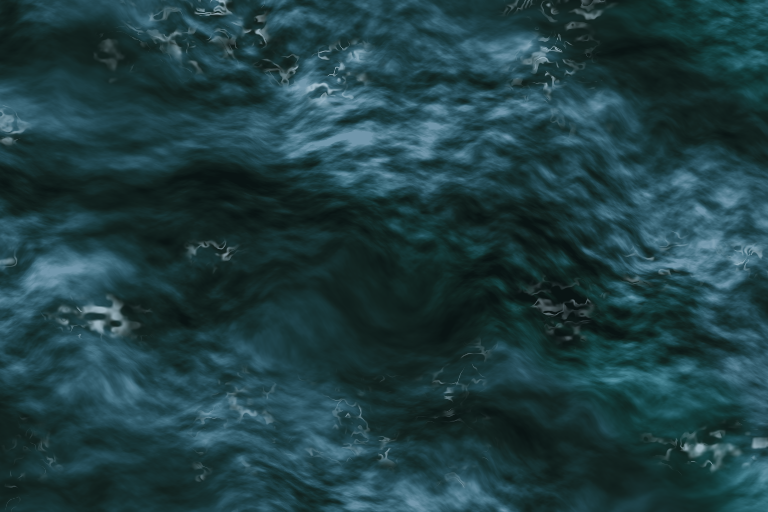
Write a WebGL 1 fragment shader that draws this texture.

```glsl
precision highp float;
// Dark teal open sea seen from above: slanted swells under a soft sheen,
// stretched noise for waves and wind ripples, and torn threads of foam.
// Every layer adds to one tone value, which a colour ramp turns into water.

uniform vec2 u_resolution;

#define SWELL_PERIOD 0.88
#define SWELL_SLANT 0.70
#define SWELL_GAIN 0.62
#define CLOUD_GAIN 2.1
#define WAVE_GAIN 1.9
#define RIPPLE_GAIN 1.75
#define WAVE_SCALE vec2(3.6, 15.0)
#define RIPPLE_SCALE vec2(24.0, 62.0)
#define FOAM_SCALE vec2(11.0, 19.0)
#define FOAM_GAIN 0.85
#define TONE_SHIFT 0.0

const vec3 BLACK_WATER = vec3(0.035, 0.080, 0.078);
const vec3 ABYSS = vec3(0.07, 0.14, 0.13);
const vec3 DEEP = vec3(0.09, 0.21, 0.22);
const vec3 TEAL = vec3(0.13, 0.28, 0.32);
const vec3 STEEL = vec3(0.19, 0.36, 0.42);
const vec3 SHEEN = vec3(0.28, 0.46, 0.53);
const vec3 GLINT = vec3(0.44, 0.59, 0.67);
const vec3 FOAM = vec3(0.70, 0.79, 0.84);
const vec3 GREEN_GLOW = vec3(-0.025, 0.035, 0.020);
const mat2 TURN = mat2(0.8, 0.6, -0.6, 0.8);

float hash(vec2 p) {
  return fract(sin(dot(p, vec2(127.1, 311.7))) * 43758.5453);
}

// Smooth value noise from -1 to 1
float noise(vec2 p) {
  vec2 cell = floor(p);
  vec2 f = fract(p);
  f = f * f * (3.0 - 2.0 * f);
  float low = mix(hash(cell), hash(cell + vec2(1.0, 0.0)), f.x);
  float high = mix(hash(cell + vec2(0.0, 1.0)), hash(cell + 1.0), f.x);
  return 2.0 * mix(low, high, f.y) - 1.0;
}

float fbm(vec2 p) {
  float sum = 0.0;
  float gain = 0.5;
  for (int i = 0; i < 4; i++) {
    sum += gain * noise(p);
    p = TURN * p * 2.03 + 17.3;
    gain *= 0.5;
  }
  return sum;
}

vec2 tilt(vec2 p, float angle) {
  float c = cos(angle);
  float s = sin(angle);
  return vec2(c * p.x + s * p.y, c * p.y - s * p.x);
}

float ramp(float low, float high, float x) {
  return clamp((x - low) / (high - low), 0.0, 1.0);
}

vec3 waterColor(float tone) {
  vec3 c = mix(BLACK_WATER, ABYSS, ramp(-2.3, -1.1, tone));
  c = mix(c, DEEP, ramp(-1.1, -0.23, tone));
  c = mix(c, TEAL, ramp(-0.23, 0.40, tone));
  c = mix(c, STEEL, ramp(0.40, 0.95, tone));
  c = mix(c, SHEEN, ramp(0.95, 1.51, tone));
  return mix(c, GLINT, ramp(1.51, 2.3, tone));
}

// Thin threads where noise crosses zero, kept only inside torn patches
float foamThreads(vec2 p, float crest) {
  vec2 bend = vec2(fbm(p * 14.0), fbm(p * 14.0 + 41.0));
  vec2 q = tilt(p, -0.25) * FOAM_SCALE + 1.6 * bend;
  float coarse = 1.0 - smoothstep(0.02, 0.20, abs(noise(q)));
  float fine = 1.0 - smoothstep(0.04, 0.30, abs(noise(q * 2.7 + 9.0)));
  float patches = noise(p * vec2(4.5, 8.0) + 63.0) + 0.6 * fbm(p * 16.0);
  float cover = smoothstep(0.30, 0.95, patches + 0.22 * crest);
  float torn = smoothstep(-0.35, 0.45, noise(p * vec2(55.0, 80.0)));
  return cover * torn * max(coarse, 0.75 * fine);
}

void main() {
  vec2 p = gl_FragCoord.xy / u_resolution.y;
  vec2 drift = vec2(fbm(p * 2.2 + 5.0), fbm(p * 2.2 + 29.0));

  // Slanted swells, steeper on the lower left face
  float along = p.y + SWELL_SLANT * p.x - 0.5 + 0.28 * drift.x;
  float phase = 6.2832 * along / SWELL_PERIOD;
  float swell = cos(phase + 0.4 * cos(phase));
  float cloud = fbm(tilt(p, -0.2) * vec2(2.4, 4.6) + drift + 11.0);

  // Long waves and fine wind ripples, bent by the drift
  vec2 flow = p + vec2(0.0, 0.16 * drift.y);
  float wave = fbm(tilt(flow, 0.08) * WAVE_SCALE + 0.5 * drift);
  float ripple = 0.75 * fbm(tilt(flow, -0.35) * RIPPLE_SCALE);
  ripple += 0.55 * fbm(tilt(flow, 0.30) * RIPPLE_SCALE * 0.8 + 71.0);
  float gust = 0.95 + 0.35 * swell + 0.5 * noise(p * 5.0 + 3.0);

  float tone = SWELL_GAIN * swell + CLOUD_GAIN * cloud + WAVE_GAIN * wave;
  tone += RIPPLE_GAIN * gust * ripple + TONE_SHIFT;
  vec3 color = waterColor(tone);

  // Green light through the steep face, then foam on top
  float face = smoothstep(0.3, 1.0, -sin(phase)) * smoothstep(0.5, 1.1, p.x);
  color += GREEN_GLOW * face * ramp(-1.8, 0.2, tone);
  float foam = foamThreads(p + 0.03 * drift, swell);
  color = mix(color, FOAM, FOAM_GAIN * foam);
  gl_FragColor = vec4(clamp(color, 0.0, 1.0), 1.0);
}
```
